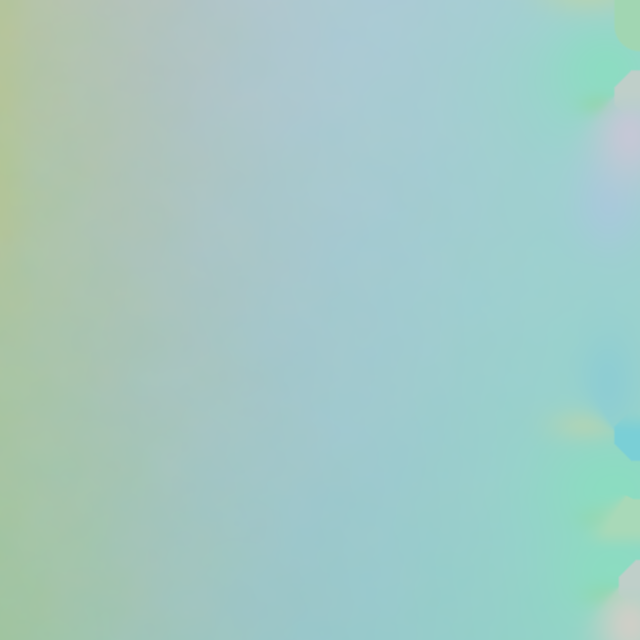
A WebGL 1 fragment shader for this background:

```glsl
precision highp float;
// Soft pastel gradient from olive to aqua, with glowing folds and clipped patches on the right edge.

uniform vec2 u_resolution;

// Backdrop columns: top and bottom colours, left to right
const vec3 OLIVE_TOP = vec3(0.71, 0.77, 0.64);
const vec3 OLIVE_LOW = vec3(0.63, 0.77, 0.63);
const vec3 SAGE_TOP  = vec3(0.70, 0.76, 0.75);
const vec3 SAGE_LOW  = vec3(0.63, 0.77, 0.73);
const vec3 SKY_TOP   = vec3(0.68, 0.79, 0.83);
const vec3 SKY_LOW   = vec3(0.60, 0.78, 0.80);
const vec3 AQUA_TOP  = vec3(0.64, 0.81, 0.83);
const vec3 AQUA_LOW  = vec3(0.57, 0.83, 0.78);

// Accent colours
const vec3 YELLOW = vec3(0.71, 0.77, 0.57);
const vec3 MINT   = vec3(0.54, 0.87, 0.75);
const vec3 MOSS   = vec3(0.56, 0.84, 0.67);
const vec3 SAND   = vec3(0.71, 0.83, 0.70);
const vec3 LILAC  = vec3(0.78, 0.78, 0.84);
const vec3 BLUE   = vec3(0.66, 0.78, 0.87);
const vec3 TEAL   = vec3(0.55, 0.80, 0.83);
const vec3 CYAN   = vec3(0.48, 0.81, 0.84);
const vec3 LEAF   = vec3(0.63, 0.84, 0.70);
const vec3 LIME   = vec3(0.66, 0.85, 0.72);
const vec3 PINK   = vec3(0.82, 0.81, 0.78);
const vec3 SILVER = vec3(0.75, 0.81, 0.79);

const float EDGE = 0.0025;     // softness of patch edges
const float FOLD_FADE = 0.7;   // how fast a fold blurs to the left
const float PATCH_SIZE = 0.04;
const float MOTTLE = 0.022;    // strength of the colour mottling

float hash(vec2 p) {
  return fract(sin(dot(p, vec2(127.1, 311.7))) * 43758.5453);
}

float noise(vec2 p) {
  vec2 i = floor(p), f = fract(p);
  f = f * f * (3.0 - 2.0 * f);
  return mix(mix(hash(i), hash(i + vec2(1.0, 0.0)), f.x),
             mix(hash(i + vec2(0.0, 1.0)), hash(i + vec2(1.0, 1.0)), f.x), f.y);
}

// Layered noise centred on zero
float mottle(vec2 p) {
  float sum = 0.0, amp = 0.5;
  for (int i = 0; i < 3; i++) {
    sum += amp * (noise(p) - 0.5);
    p = p * 2.1 + 17.3;
    amp *= 0.6;
  }
  return sum;
}

float glow(vec2 p, vec2 centre, vec2 radius) {
  vec2 d = (p - centre) / radius;
  return exp(-dot(d, d));
}

float cover(float dist) {
  return 1.0 - smoothstep(-EDGE, EDGE, dist);
}

// Coverage below a sloping line, sharp at its anchor and blurred leftwards
float fold(vec2 p, vec2 anchor, float slope) {
  vec2 d = p - anchor;
  float w = EDGE + FOLD_FADE * max(0.0, -d.x);
  return 1.0 - smoothstep(-w, w, (d.y - slope * d.x) / sqrt(1.0 + slope * slope));
}

float octagon(vec2 p, vec2 centre) {
  vec2 d = abs(p - centre);
  return max(max(d.x, d.y), (d.x + d.y) * 0.75) - PATCH_SIZE;
}

vec3 backdrop(vec2 p) {
  vec3 c = mix(OLIVE_LOW, OLIVE_TOP, p.y);
  c = mix(c, mix(SAGE_LOW, SAGE_TOP, p.y), smoothstep(-0.06, 0.32, p.x));
  c = mix(c, mix(SKY_LOW, SKY_TOP, p.y), smoothstep(0.17, 0.58, p.x));
  c = mix(c, mix(AQUA_LOW, AQUA_TOP, p.y), smoothstep(0.45, 0.95, p.x));
  return mix(c, YELLOW, 0.6 * glow(p, vec2(0.0, 0.8), vec2(0.035, 0.25)));
}

void main() {
  vec2 p = gl_FragCoord.xy / u_resolution;
  vec3 c = backdrop(p);

  // Mottling, stronger on the left
  vec3 grain = vec3(mottle(p * 19.0), mottle(p * 17.0 + 31.0), mottle(p * 15.0 + 67.0));
  c += grain * vec3(1.0, 0.4, 1.2) * MOTTLE * (1.4 - p.x);

  // Mint glows
  c = mix(c, MINT, 0.35 * glow(p, vec2(0.92, 0.87), vec2(0.15, 0.12)));
  c = mix(c, MINT, 0.80 * glow(p, vec2(0.95, 0.89), vec2(0.08, 0.075)));
  c = mix(c, MINT, 0.85 * glow(p, vec2(0.96, 0.235), vec2(0.11, 0.085)));
  c = mix(c, MINT, 0.80 * glow(p, vec2(0.96, 0.10), vec2(0.09, 0.075)));
  c = mix(c, MOSS, 0.75 * glow(p, vec2(0.935, 0.836), vec2(0.03, 0.018)));
  c = mix(c, MOSS, 0.55 * glow(p, vec2(0.935, 0.19), vec2(0.035, 0.02)));
  c = mix(c, MOSS, 0.65 * glow(p, vec2(0.945, 0.07), vec2(0.035, 0.02)));
  c = mix(c, SAND, 0.85 * glow(p, vec2(0.92, 1.01), vec2(0.08, 0.033)));

  // Lilac and blue under the upper fold
  float upper = fold(p, vec2(0.96, 0.85), 0.66);
  c = mix(c, BLUE, 0.75 * upper * glow(p, vec2(0.95, 0.68), vec2(0.055, 0.075)));
  c = mix(c, LILAC, 0.95 * upper * glow(p, vec2(0.985, 0.79), vec2(0.06, 0.08)));

  // Teal above the middle fold, sand below it
  float middle = fold(p, vec2(0.96, 0.327), -0.95);
  c = mix(c, TEAL, 0.85 * (1.0 - middle) * glow(p, vec2(0.95, 0.40), vec2(0.045, 0.08)));
  c = mix(c, SAND, 0.75 * middle * glow(p, vec2(0.915, 0.337), vec2(0.055, 0.027)));

  // Lime wedge and pink corner under the lower folds
  float wedge = fold(p, vec2(0.98, 0.228), 0.85) * cover(p.y - 0.22 - 0.5 * max(0.0, 0.99 - p.x));
  c = mix(c, LIME, wedge * smoothstep(0.135, 0.175, p.y) * smoothstep(0.89, 0.96, p.x));
  float lower = fold(p, vec2(0.967, 0.083), 0.65);
  c = mix(c, PINK, 0.95 * lower * glow(p, vec2(0.985, 0.025), vec2(0.055, 0.07)));

  // Clipped patches on the right edge
  vec2 corner = p - vec2(1.0, 0.96);
  c = mix(c, LEAF, cover(length(vec2(corner.x, min(corner.y, 0.0))) - PATCH_SIZE));
  c = mix(c, SILVER, cover(octagon(p, vec2(1.0, 0.85))) * smoothstep(0.81, 0.86, p.y));
  c = mix(c, CYAN, cover(octagon(p, vec2(1.0, 0.32))) * (1.0 - smoothstep(0.32, 0.36, p.y)));
  c = mix(c, SILVER, cover(octagon(p, vec2(1.007, 0.085))) * smoothstep(0.045, 0.09, p.y));

  gl_FragColor = vec4(c, 1.0);
}
```
